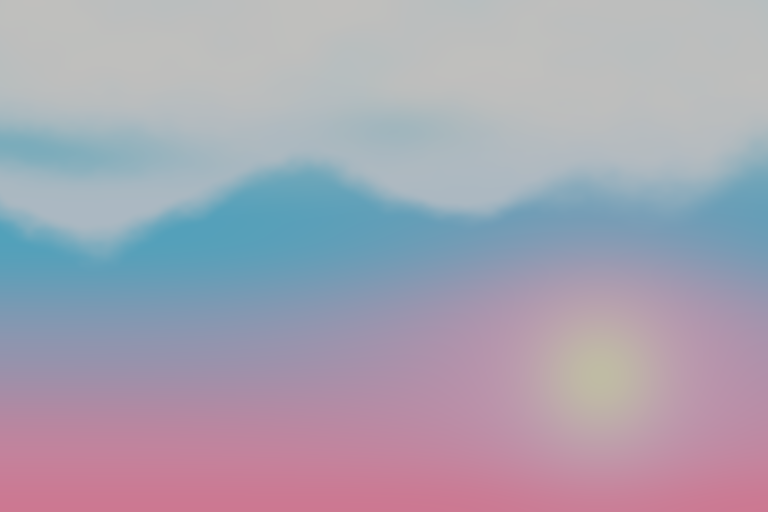
Give the GLSL for this background, as a Shadertoy shader.

```glsl
// Soft sunset: a blue to pink sky, a hazy low sun and a grey bank of cloud above.

float hash(vec2 p) {
    return fract(sin(dot(p, vec2(127.1, 311.7))) * 43758.5453);
}

float noise(vec2 p) {
    vec2 cell = floor(p), f = fract(p);
    f = f * f * (3.0 - 2.0 * f);
    return mix(mix(hash(cell), hash(cell + vec2(1, 0)), f.x),
               mix(hash(cell + vec2(0, 1)), hash(cell + vec2(1, 1)), f.x), f.y);
}

float fbm(vec2 p) {
    float sum = 0.0, gain = 0.5;
    for (int i = 0; i < 4; i++) {
        sum += gain * noise(p);
        p = p * 2.03 + 17.3;
        gain *= 0.5;
    }
    return sum / 0.9375;
}

// Gaussian falloff, equal to 1 at the centre
float bell(vec2 offset, vec2 radius) {
    vec2 q = offset / radius;
    return exp(-dot(q, q));
}

float bump(float x, float centre, float width) {
    return bell(vec2(x - centre, 0.0), vec2(width));
}

vec3 skyColor(float y) {
    vec3 color = mix(vec3(0.80, 0.47, 0.57), vec3(0.77, 0.51, 0.61), smoothstep(0.0, 0.13, y));
    color = mix(color, vec3(0.54, 0.59, 0.69), smoothstep(0.08, 0.38, y));
    color = mix(color, vec3(0.32, 0.63, 0.73), smoothstep(0.32, 0.54, y));
    return mix(color, vec3(0.47, 0.67, 0.73), smoothstep(0.56, 0.72, y));
}

vec3 addSun(vec3 color, vec2 p) {
    vec2 d = p - vec2(1.172, 0.268);
    color = mix(color, vec3(0.75, 0.56, 0.66), 0.9 * bell(d, vec2(0.50, 0.28)) * smoothstep(0.0, 0.22, p.y));
    color = mix(color, vec3(0.74, 0.63, 0.71), 0.85 * bell(d, vec2(0.20)));
    return mix(color, vec3(0.75, 0.74, 0.64), 0.95 * bell(d, vec2(0.115)));
}

// Height of the underside of the cloud bank
float cloudBase(float x) {
    return 0.68 - 0.165 * bump(x, 0.19, 0.24) - 0.11 * bump(x, 0.90, 0.17)
         - 0.045 * bump(x, 1.28, 0.17) + 0.05 * smoothstep(1.35, 1.5, x);
}

vec3 addClouds(vec3 color, vec2 p) {
    float billow = fbm(p * vec2(7.0, 9.0)) - 0.5;
    float height = p.y - cloudBase(p.x) + 0.07 * billow;
    float softness = mix(0.035, 0.075, smoothstep(0.95, 1.3, p.x));
    float cover = 0.97 * smoothstep(-softness, softness, height);

    // Blue gap on the left and thin veils further along
    float gapHeight = p.y - 0.715 + 0.06 * p.x + 0.05 * billow;
    cover *= 1.0 - 0.95 * bell(vec2(p.x - 0.02, gapHeight), vec2(0.32, 0.045));
    cover *= 1.0 - 0.35 * bell(p - vec2(0.78, 0.745), vec2(0.16, 0.05));

    // Cool underside below a warmer, mottled top
    float tone = fbm(p * vec2(2.2, 3.0) + 4.7);
    vec3 top = mix(vec3(0.70, 0.745, 0.755), vec3(0.76, 0.75, 0.74), smoothstep(0.25, 0.7, tone));
    vec3 cloud = mix(vec3(0.68, 0.725, 0.76), top, smoothstep(0.60, 0.88, p.y + 0.12 * billow));
    return mix(color, cloud, cover);
}

void mainImage(out vec4 fragColor, in vec2 fragCoord) {
    vec2 p = fragCoord / iResolution.xy * vec2(1.5, 1.0);
    vec3 color = addSun(skyColor(p.y), p);
    fragColor = vec4(addClouds(color, p), 1.0);
}
```
